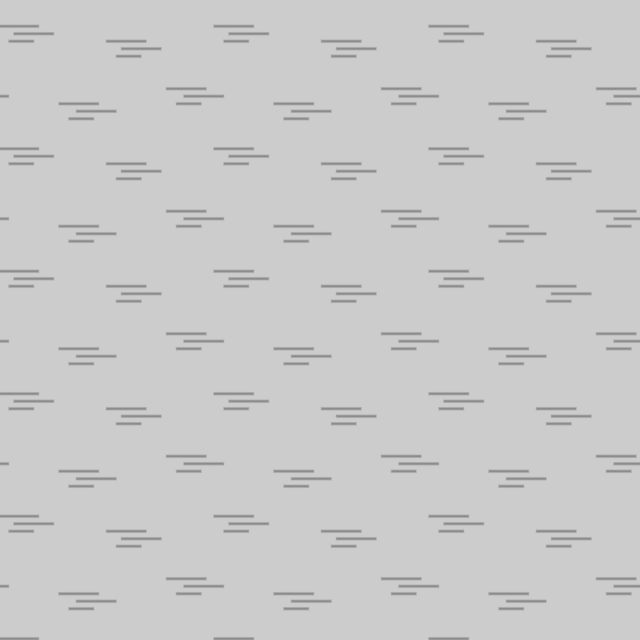
Give the GLSL for this pattern, as a Shadertoy shader.

```glsl
const float UNITS = 512.0;               // design units along the canvas height
const vec2 CELL = vec2(86.0, 98.0);      // column spacing, vertical period
const float DROP = 12.0;                 // fall of every other column
const float MARGIN = 6.0;                // keeps soft edges inside a cell
const vec3 GROUND = vec3(0.80);
const vec3 INK = vec3(0.54);

float boxDistance(vec2 p, vec2 halfSize) {
    vec2 d = abs(p) - halfSize;
    return length(max(d, 0.0)) + min(max(d.x, d.y), 0.0);
}

// Horizontal dash starting at the given left point
float dashDistance(vec2 p, vec2 left, float dashLength, float thickness) {
    vec2 halfSize = 0.5 * vec2(dashLength, thickness);
    return boxDistance(p - left - vec2(halfSize.x, 0.0), halfSize);
}

// Three stacked dashes, the middle one shifted right
float clusterDistance(vec2 p, float middleShift, float thickness) {
    float d = dashDistance(p, vec2(0.0), 32.0, thickness);
    d = min(d, dashDistance(p, vec2(middleShift, 6.0), 32.0, thickness));
    return min(d, dashDistance(p, vec2(8.0, 12.0), 20.0, thickness));
}

// Row of clusters whose columns alternate in height
float rowDistance(vec2 p, vec2 start, float parity, float middleShift) {
    vec2 q = p - start + MARGIN;
    float column = floor(q.x / CELL.x);
    q.y -= DROP * mod(column + parity, 2.0);
    return clusterDistance(mod(q, CELL) - MARGIN, middleShift, 2.0);
}

void mainImage(out vec4 fragColor, in vec2 fragCoord) {
    // Design space with y running down from the top edge
    vec2 p = vec2(fragCoord.x, iResolution.y - fragCoord.y) * UNITS / iResolution.y;
    float softness = max(1.0, UNITS / iResolution.y);

    // Two staggered rows per vertical period
    float d = 1e3;
    for (int i = 0; i < 2; i++) {
        float row = float(i);
        vec2 start = vec2(-1.0, 21.0) + row * vec2(48.0, 50.0);
        d = min(d, rowDistance(p, start, row, 12.0 + 2.0 * row));
    }

    float coverage = 1.0 - smoothstep(-softness, softness, d);
    fragColor = vec4(mix(GROUND, INK, coverage), 1.0);
}
```
